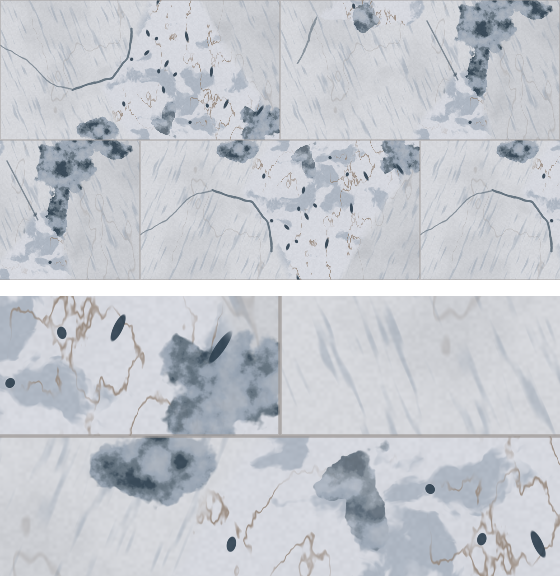
Top: the whole. Bottom: its middle third, enlarged.
This texture is drawn by a Shadertoy shader. Its source:

```glsl
const vec3 STONE = vec3(0.835, 0.842, 0.86);
const vec3 SHADE = vec3(0.75, 0.76, 0.78);
const vec3 SLATE = vec3(0.58, 0.63, 0.69);
const vec3 RUST = vec3(0.58, 0.52, 0.47);
const vec3 JOINT = vec3(0.62, 0.60, 0.59);
const vec3 STEEL = vec3(0.36, 0.42, 0.47);
const vec3 INK = vec3(0.17, 0.24, 0.30);

// Coverage of each mineral at one point of a slab
struct Marks { float breccia, patches, vein, warm; };

float hash(vec2 p) {
    return fract(sin(dot(p, vec2(127.1, 311.7))) * 43758.5453);
}

float noise(vec2 p) {
    vec2 i = floor(p), f = fract(p);
    f = f * f * (3.0 - 2.0 * f);
    return mix(mix(hash(i), hash(i + vec2(1, 0)), f.x),
               mix(hash(i + vec2(0, 1)), hash(i + 1.0), f.x), f.y);
}

float fbm(vec2 p) {
    float sum = 0.0, amp = 0.5;
    for (int i = 0; i < 5; i++) {
        sum += amp * noise(p);
        p = mat2(1.6, 1.2, -1.2, 1.6) * p + 7.3;
        amp *= 0.5;
    }
    return sum / 0.97;
}

vec2 warp(vec2 p, float freq, float amount) {
    return p + amount * (vec2(fbm(p * freq), fbm(p * freq + 31.7)) - 0.5);
}

float segment(vec2 p, vec2 a, vec2 b) {
    vec2 d = b - a;
    return length(p - a - d * clamp(dot(p - a, d) / dot(d, d), 0.0, 1.0));
}

float stroke(float dist, float halfWidth, float px) {
    return 1.0 - smoothstep(halfWidth - 0.5 * px, halfWidth + 0.5 * px, dist);
}

float blob(vec2 p, vec2 centre, vec2 radius) {
    return 1.0 - smoothstep(0.94, 1.06, length((p - centre) / radius));
}

// Soft band between a left and a right edge
float between(float x, float left, float right) {
    return smoothstep(left - 0.04, left + 0.04, x) * (1.0 - smoothstep(right - 0.04, right + 0.04, x));
}

// Thin lines along the mid level of a noise field
float hairs(vec2 p, float width) {
    return 1.0 - smoothstep(0.0, width, abs(fbm(p) - 0.5));
}

// Scattered dark lens-shaped inclusions
float flecks(vec2 p, float scale, float density, float px) {
    float cover = 0.0;
    vec2 cell = floor(p * scale);
    for (int k = 0; k < 9; k++) {
        vec2 id = cell + vec2(k % 3, k / 3) - 1.0;
        vec2 d = p - (id + vec2(hash(id), hash(id + 5.1))) / scale;
        float a = mix(-0.8, 0.4, hash(id + 9.7));
        d = mat2(cos(a), -sin(a), sin(a), cos(a)) * d;
        vec2 r = vec2(0.011, mix(0.012, 0.05, hash(id + 3.3)));
        float dist = (length(d / r) - 1.0) * r.x;
        cover = max(cover, stroke(dist, 0.0, px) * step(hash(id + 17.9), density));
    }
    return cover;
}

// Slab with a wide wedge of breccia and one long curved vein
Marks wedgeSlab(vec2 p, float px) {
    vec2 w = warp(p, 5.0, 0.12), q = warp(p, 9.0, 0.24), v = warp(p, 6.0, 0.05);
    float right = 2.05 - 0.65 * w.y;
    vec2 path[7] = vec2[7](vec2(0, 0.68), vec2(0.2, 0.58), vec2(0.36, 0.42), vec2(0.52, 0.35),
                           vec2(0.8, 0.45), vec2(0.9, 0.58), vec2(0.94, 0.8));
    float vein = 0.0;
    for (int i = 0; i < 6; i++) {
        float width = i < 3 ? 0.004 : 0.008;
        vein = max(vein, stroke(segment(v, path[i], path[i + 1]), width, px) * (i < 3 ? 0.65 : 0.9));
    }
    float patches = max(blob(q, vec2(0.7, 0.04), vec2(0.15, 0.13)), blob(q, vec2(1.87, 0.1), vec2(0.15, 0.14)));
    patches = max(patches, 0.7 * blob(q, vec2(1.2, 0.15), vec2(0.06, 0.13)));
    return Marks(between(w.x, 0.75 + 0.5 * abs(w.y - 0.35), right), patches, vein,
                 smoothstep(right - 0.02, right + 0.05, w.x));
}

// Slab with a large blue stain above a narrow foot of breccia
Marks stainSlab(vec2 p, float px) {
    vec2 w = warp(p, 5.0, 0.12), q = warp(p, 9.0, 0.24), v = warp(p, 8.0, 0.06);
    float foot = between(w.x, 0.93 + 0.75 * w.y, 1.5 - 0.2 * w.y) * (1.0 - smoothstep(0.42, 0.52, w.y));
    float crust = blob(q, vec2(0.66, 0.93), vec2(0.32, 0.15));
    float stain = max(blob(q, vec2(1.46, 0.83), vec2(0.17, 0.21)), blob(q, vec2(1.7, 0.95), vec2(0.2, 0.09)));
    stain = max(stain, blob(q, vec2(1.4, 0.52), vec2(0.07, 0.22)));
    stain = max(stain, 0.8 * blob(q, vec2(0.63, 0.86), vec2(0.1, 0.09)));
    float crack = min(segment(v, vec2(0.25, 0.86), vec2(0.2, 0.7)), segment(v, vec2(0.2, 0.7), vec2(0.13, 0.56)));
    float rule = segment(p, vec2(1.05, 0.85), vec2(1.27, 0.43));
    return Marks(max(foot, crust), stain, max(0.6 * stroke(crack, 0.007, px), 0.7 * stroke(rule, 0.005, px)),
                 smoothstep(0.0, 0.06, w.x - 1.46 - 0.15 * w.y));
}

vec3 paint(vec2 p, Marks m, float px) {
    // Pale ground with steep fine streaks
    vec2 along = vec2(p.x + 0.4 * p.y, p.y - 0.4 * p.x);
    float streak = smoothstep(0.58, 0.85, noise(along * vec2(55.0, 7.0)) * 0.6 + 0.4 * noise(along * vec2(90.0, 14.0)));
    vec3 col = mix(STONE, SHADE, 0.5 * smoothstep(0.4, 0.75, fbm(p * 4.0)) + 0.45 * m.warm);
    col = mix(col, SLATE, 0.45 * streak * (1.0 - m.breccia));
    col = mix(col, JOINT, 0.3 * hairs(p * vec2(2.2, 1.1) + 4.0, 0.007) * (1.0 - m.breccia));
    // Breccia: cloudy fragments, rusty seams, dark inclusions
    float cloud = fbm(warp(p, 6.0, 0.2) * 7.0 + 13.0);
    col = mix(col, vec3(0.84, 0.85, 0.88), 0.8 * m.breccia);
    col = mix(col, SLATE, 0.6 * m.breccia * smoothstep(0.57, 0.66, cloud));
    float seams = hairs(p * vec2(10.0, 5.0), 0.025) * smoothstep(0.38, 0.6, fbm(p * 5.0 + 40.0));
    col = mix(col, RUST, 0.85 * m.breccia * seams);
    // Blue stains with a mottled dark core
    float mottle = fbm(p * 17.0 + 8.0);
    vec3 blue = mix(mix(SLATE, SHADE, 0.4 * smoothstep(0.5, 0.3, mottle)), STEEL, smoothstep(0.48, 0.62, mottle));
    col = mix(col, mix(blue, INK, smoothstep(0.62, 0.72, mottle)), 0.9 * m.patches);
    col = mix(col, STEEL, m.vein);
    col = mix(col, INK, 0.9 * m.breccia * flecks(p, 8.0, 0.28, px));
    return col + 0.03 * (noise(p * 110.0) - 0.5);
}

void mainImage(out vec4 fragColor, in vec2 fragCoord) {
    float px = 2.0 / iResolution.y;
    // Two courses of two slabs, the lower one shifted by half a slab
    vec2 grid = fragCoord / iResolution.xy * 2.0;
    float row = floor(grid.y);
    grid.x -= 0.5 * (1.0 - row);
    float column = floor(grid.x);
    vec2 p = fract(grid) * vec2(2.0, 1.0);
    vec2 edge = min(p, vec2(2.0, 1.0) - p);
    bool stained = row * column > 0.5 || column < -0.5;
    if (row < 0.5 && !stained) p.y = 1.0 - p.y;
    Marks marks = wedgeSlab(p, px);
    if (stained) marks = stainSlab(p, px);
    vec3 col = paint(p, marks, px);
    col = mix(col, JOINT, 0.75 * stroke(min(edge.x, edge.y), 0.004, px));
    fragColor = vec4(col, 1.0);
}
```
